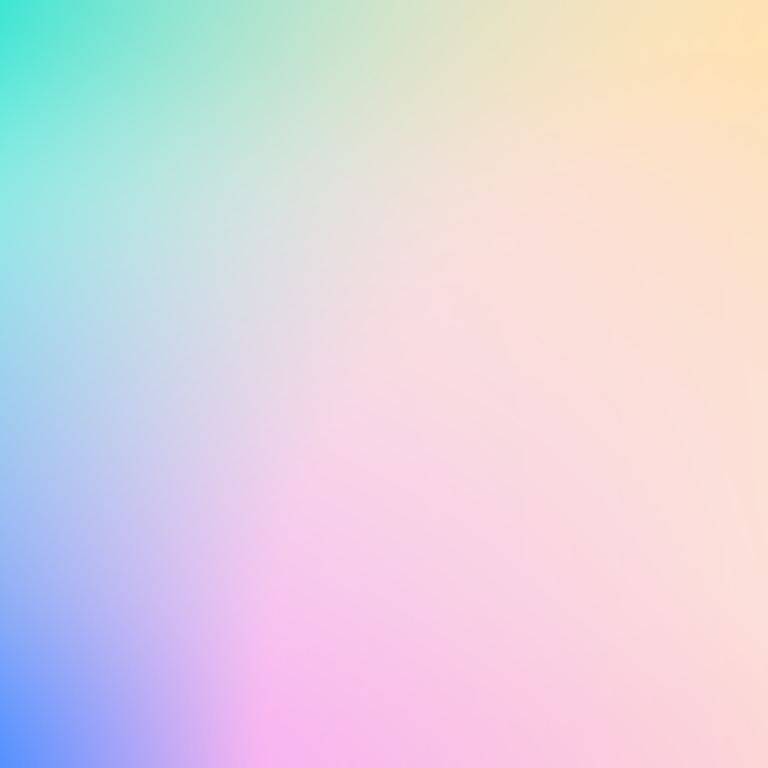
This background is drawn by a Shadertoy shader. Its source:

```glsl
const int STOPS = 5;

// Colour stops, evenly spaced from bottom to top
const vec3 COOL_EDGE[STOPS] = vec3[STOPS](
    vec3(0.333, 0.569, 1.000),   // blue
    vec3(0.573, 0.698, 0.961),   // periwinkle
    vec3(0.620, 0.812, 0.933),   // sky
    vec3(0.549, 0.910, 0.894),   // aqua
    vec3(0.243, 0.902, 0.824));  // teal
const vec3 RIDGE[STOPS] = vec3[STOPS](
    vec3(0.973, 0.706, 0.941),   // orchid
    vec3(0.969, 0.780, 0.933),   // pink
    vec3(0.973, 0.851, 0.894),   // blush
    vec3(0.984, 0.878, 0.827),   // peach
    vec3(1.000, 0.890, 0.647));  // yellow
const vec3 WARM_EDGE[STOPS] = vec3[STOPS](
    vec3(0.988, 0.839, 0.839),   // rose
    vec3(0.988, 0.878, 0.847),   // shell
    vec3(0.988, 0.882, 0.831),   // apricot
    vec3(0.988, 0.882, 0.773),   // cream
    vec3(0.992, 0.890, 0.686));  // butter

const float RIDGE_START = 0.34;  // ridge position on the bottom edge
const float RIDGE_LEAN  = 0.87;  // how far it leans right at the top
const float RIDGE_CURVE = 2.6;
const float RIDGE_SOFT  = 0.05;  // rounding of the crease
const float EASE_BOTTOM = 1.05;  // falloff of the cool side
const float EASE_GAIN   = 1.55;

// Catmull-Rom interpolation through the stops
vec3 ramp(vec3 stops[STOPS], float t) {
    float s = clamp(t, 0.0, 1.0) * float(STOPS - 1);
    int i = min(int(s), STOPS - 2);
    float f = s - float(i);
    vec3 a = stops[max(i - 1, 0)];
    vec3 b = stops[i];
    vec3 c = stops[i + 1];
    vec3 d = stops[min(i + 2, STOPS - 1)];
    return b + 0.5 * f * (c - a
        + f * (2.0 * a - 5.0 * b + 4.0 * c - d
        + f * (3.0 * (b - c) + d - a)));
}

float smoothMin(float a, float b, float k) {
    float h = max(k - abs(a - b), 0.0) / k;
    return min(a, b) - 0.25 * k * h * h;
}

void mainImage(out vec4 fragColor, in vec2 fragCoord) {
    vec2 uv = fragCoord / iResolution.xy;
    float ridgeX = RIDGE_START + RIDGE_LEAN * pow(uv.y, RIDGE_CURVE);
    float lift = uv.y * uv.y * uv.y;

    // Cool side: red and green rise early, blue fades late
    float t = clamp(smoothMin(uv.x / ridgeX, 1.0, RIDGE_SOFT), 0.0, 1.0);
    float early = 1.0 - pow(1.0 - t, EASE_BOTTOM + EASE_GAIN * lift);
    float late = pow(t, 1.0 + lift);
    vec3 ridge = ramp(RIDGE, uv.y);
    vec3 color = mix(ramp(COOL_EDGE, uv.y), ridge, vec3(early, early, late));

    // Warm side: from the ridge to the right edge
    float warm = clamp((uv.x - ridgeX) / max(1.0 - ridgeX, 0.05), 0.0, 1.0);
    color += (ramp(WARM_EDGE, uv.y) - ridge) * warm;

    fragColor = vec4(clamp(color, 0.0, 1.0), 1.0);
}
```
